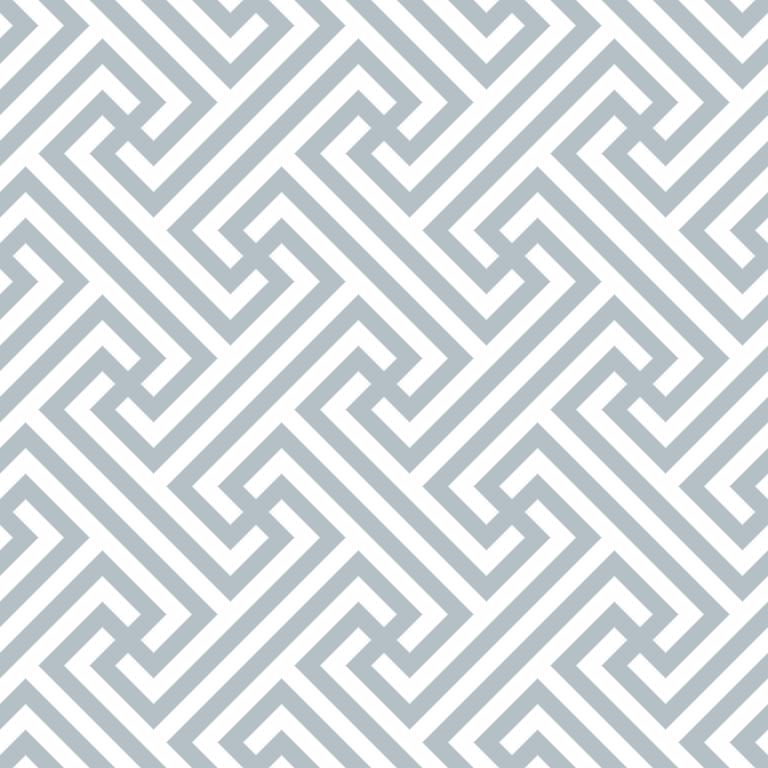
Reproduce this pattern procedurally as a Shadertoy shader.

```glsl
// Interlocking key fret (sayagata) of pale blue-grey bands on white.
// A diagonal grid of square tiles holds a four-fold hooked cross, mirrored in
// every other tile; three bars turned by quarter turns make up each cross.

// Distance to a bar one unit thick, lying along x from cell x0 to cell x1
float bar(vec2 p, float y, float x0, float x1) {
    vec2 d = abs(p - vec2(0.5 * (x0 + x1), y)) - vec2(0.5 * (x1 - x0) + 0.5, 0.5);
    return max(d.x, d.y);
}

// Distance to the hooked cross in a tile reaching from -5 to 5
float hookedCross(vec2 p) {
    float d = 1e3;
    for (int i = 0; i < 4; i++) {
        d = min(d, bar(p, 0.0, 0.0, 2.0));   // inner arm
        d = min(d, bar(p, 2.0, -4.0, 0.0));  // hook
        d = min(d, bar(p, 4.0, -6.0, 2.0));  // link to the next tile
        p = vec2(-p.y, p.x);
    }
    return d;
}

void mainImage(out vec4 fragColor, in vec2 fragCoord) {
    const float repeats = 3.0;
    vec2 uv = fragCoord / iResolution.xy * repeats - 0.5;

    // Diagonal axes, ten band widths to a tile
    vec2 grid = vec2(uv.x - uv.y, uv.x + uv.y);
    vec2 tile = floor(grid + 0.5);
    vec2 p = 10.0 * (grid - tile);

    // Mirror alternate tiles
    if (mod(tile.x + tile.y, 2.0) > 0.5) p.x = -p.x;

    // One pixel measured in band widths
    float pixel = 10.0 * repeats * sqrt(2.0) / min(iResolution.x, iResolution.y);
    float ink = 1.0 - smoothstep(-pixel, pixel, hookedCross(p));

    fragColor = vec4(mix(vec3(1.0), vec3(0.706, 0.749, 0.776), ink), 1.0);
}
```
